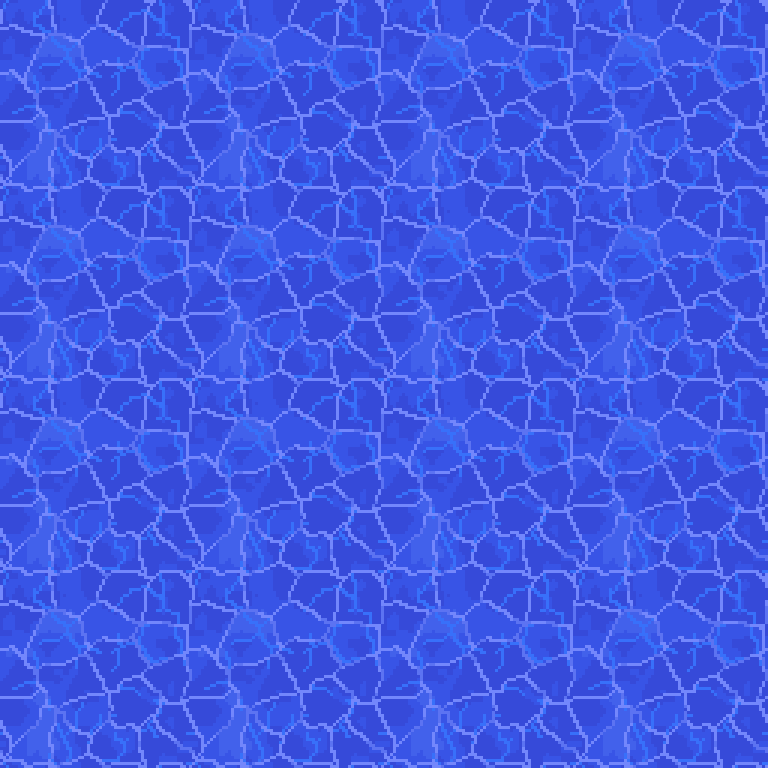
Write a WebGL 2 fragment shader that draws this texture.

```glsl
#version 300 es
precision highp float;

uniform vec2 u_resolution;
out vec4 fragColor;

const float REPEATS = 4.0;   // tiles across and down the canvas
const float TILE = 64.0;     // blocks along one tile side
const vec2 FOAM_GRID = vec2(4.0, 5.0);
const vec2 GLINT_GRID = vec2(5.0, 5.0);

const vec3 DEEP = vec3(0.21, 0.29, 0.85);
const vec3 WATER = vec3(0.22, 0.33, 0.90);
const vec3 SHALLOW = vec3(0.26, 0.38, 0.92);
const vec3 GLINT = vec3(0.22, 0.44, 0.98);
const vec3 FOAM_DIM = vec3(0.36, 0.45, 0.95);
const vec3 FOAM = vec3(0.45, 0.53, 0.99);

float hash(vec2 p, float seed) {
    vec3 q = fract(vec3(p, seed) * vec3(0.1031, 0.1030, 0.0973));
    q += dot(q, q.yzx + 33.33);
    return fract((q.x + q.y) * q.z);
}

// Value noise that wraps after a whole number of lattice steps
float wrapNoise(vec2 uv, float period, float seed) {
    vec2 p = uv * period;
    vec2 i = floor(p);
    vec2 f = smoothstep(0.0, 1.0, p - i);
    vec2 a = mod(i, period);
    vec2 b = mod(i + 1.0, period);
    float low = mix(hash(a, seed), hash(vec2(b.x, a.y), seed), f.x);
    float high = mix(hash(vec2(a.x, b.y), seed), hash(b, seed), f.x);
    return mix(low, high, f.y);
}

// Number of the nearest jittered cell centre, on a wrapped grid
float cellId(vec2 block, vec2 grid, float seed) {
    vec2 uv = block / TILE;
    vec2 wobble = vec2(wrapNoise(uv, 13.0, seed + 5.0), wrapNoise(uv, 13.0, seed + 6.0));
    vec2 p = (uv + 0.06 * (wobble - 0.5)) * grid;
    vec2 home = floor(p);
    float nearest = 1e5;
    float id = 0.0;
    for (int y = -1; y <= 1; y++) {
        for (int x = -1; x <= 1; x++) {
            vec2 cell = home + vec2(x, y);
            vec2 wrapped = mod(cell, grid);
            vec2 jitter = vec2(hash(wrapped, seed), hash(wrapped, seed + 1.0));
            vec2 offset = (cell + 0.1 + 0.8 * jitter - p) / grid;
            float d = dot(offset, offset);
            if (d < nearest) {
                nearest = d;
                id = wrapped.x + grid.x * wrapped.y;
            }
        }
    }
    return id;
}

// True on the one-block border between two cells
bool isBorder(vec2 block, float id, vec2 grid, float seed) {
    return cellId(block + vec2(1.0, 0.0), grid, seed) != id
        || cellId(block - vec2(0.0, 1.0), grid, seed) != id;
}

vec3 waterColor(vec2 canvas) {
    vec2 block = mod(floor(canvas * REPEATS * TILE), TILE) + 0.5;
    vec2 uv = block / TILE;

    // Bright foam net
    float id = cellId(block, FOAM_GRID, 3.0);
    if (isBorder(block, id, FOAM_GRID, 3.0)) {
        return wrapNoise(uv, 16.0, 21.0) > 0.62 ? FOAM_DIM : FOAM;
    }

    // Broken glints from a second net below it
    if (wrapNoise(uv, 9.0, 31.0) > 0.48) {
        float lowerId = cellId(block, GLINT_GRID, 41.0);
        if (isBorder(block, lowerId, GLINT_GRID, 41.0)) return GLINT;
    }

    // Ragged depth patches, biased cell by cell
    float patches = 0.7 * wrapNoise(uv, 8.0, 51.0) + 0.3 * wrapNoise(uv, 20.0, 52.0);
    float depth = 0.65 * patches + 0.35 * hash(vec2(id, 2.0), 61.0);
    if (depth < 0.46) return DEEP;
    return depth > 0.65 ? SHALLOW : WATER;
}

void main() {
    // Four samples smooth the block edges at any size
    vec3 color = vec3(0.0);
    for (int i = 0; i < 4; i++) {
        vec2 tap = vec2(i % 2, i / 2) * 0.5 - 0.25;
        color += 0.25 * waterColor((gl_FragCoord.xy + tap) / u_resolution);
    }
    fragColor = vec4(color, 1.0);
}
```
